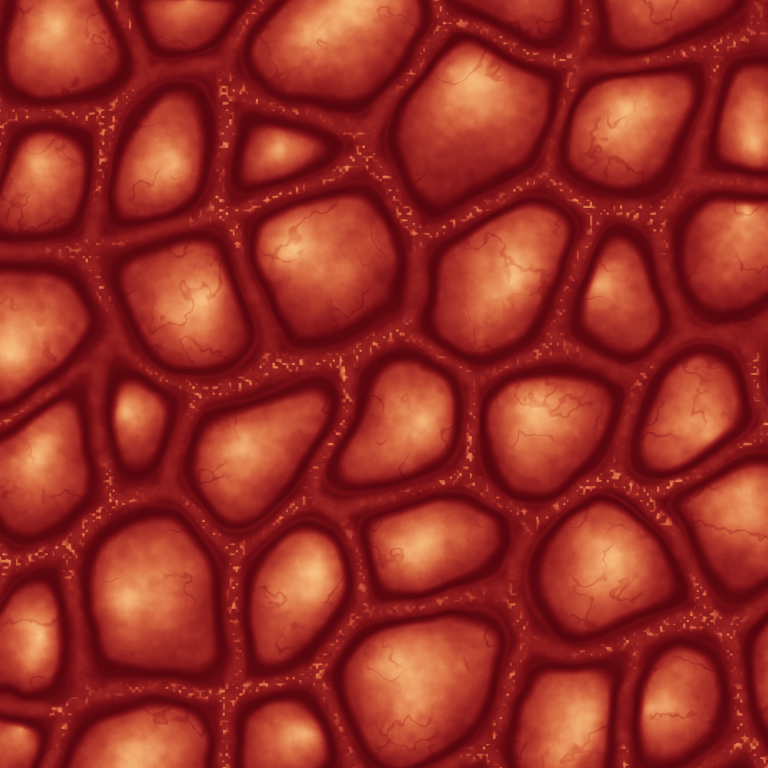
Reproduce this texture procedurally as a Shadertoy shader.

```glsl
const float CELLS = 5.8;            // cells across the canvas
const float JITTER = 0.64;          // scatter of the cell centres
const vec2 RADIUS = vec2(0.28, 0.62); // smallest and largest cell weight
const vec2 GRAIN_DIR = vec2(0.64, 0.77);
const float STRETCH = 0.17;         // elongation along GRAIN_DIR
const float ROUNDNESS = 11.0;       // lower is rounder
const float GAP = 0.095;            // wall centre to globe edge
const float WALL = 0.052;           // half width of the walls
const float SPECK_FREQ = 230.0;

// Tones from deepest shadow to highlight
const vec3 TONES[8] = vec3[8](
    vec3(0.29, 0.01, 0.04), vec3(0.38, 0.03, 0.06),
    vec3(0.50, 0.07, 0.09), vec3(0.61, 0.14, 0.13),
    vec3(0.73, 0.25, 0.18), vec3(0.84, 0.42, 0.26),
    vec3(0.92, 0.61, 0.39), vec3(0.98, 0.78, 0.53));

float hash(vec2 p) {
    return fract(sin(dot(p, vec2(127.1, 311.7))) * 43758.5453);
}

float noise(vec2 p) {
    vec2 i = floor(p), f = fract(p);
    f = f * f * (3.0 - 2.0 * f);
    return mix(mix(hash(i), hash(i + vec2(1, 0)), f.x),
               mix(hash(i + vec2(0, 1)), hash(i + vec2(1, 1)), f.x), f.y);
}

float fbm(vec2 p) {
    float sum = 0.0, amp = 0.5;
    for (int i = 0; i < 4; i++) {
        sum += amp * noise(p);
        p = mat2(1.6, 1.2, -1.2, 1.6) * p + 7.3;
        amp *= 0.5;
    }
    return sum / 0.9375;
}

vec3 toneColour(float tone) {
    tone = clamp(tone, 0.0, 6.999);
    int i = int(tone);
    return mix(TONES[i], TONES[i + 1], fract(tone));
}

// Cell centre in xy, squared radius in z
vec3 cellSeed(vec2 id) {
    vec2 offset = vec2(hash(id), hash(id + 37.7)) - 0.5;
    float radius = mix(RADIUS.x, RADIUS.y, hash(id + 91.3));
    offset.x += 0.4 * (mod(id.y, 2.0) - 0.5);
    return vec3(id + 0.5 + JITTER * offset, radius * radius);
}

float power(vec2 p, vec3 seed) {
    vec2 d = p - seed.xy;
    return dot(d, d) - seed.z;
}

// Offset from the cell centre in xy, wall distance in z, rounded one in w
vec4 cellField(vec2 p) {
    vec2 base = floor(p);
    vec3 own = vec3(0.0);
    float best = 1e3;
    for (int y = -2; y <= 2; y++)
    for (int x = -2; x <= 2; x++) {
        vec3 seed = cellSeed(base + vec2(x, y));
        float d = power(p, seed);
        if (d < best) { best = d; own = seed; }
    }
    float wall = 1e3, sum = 0.0;
    for (int y = -2; y <= 2; y++)
    for (int x = -2; x <= 2; x++) {
        vec3 seed = cellSeed(base + vec2(x, y));
        float span = length(seed.xy - own.xy);
        if (span < 0.001) continue;
        float d = 0.5 * (power(p, seed) - best) / span;
        wall = min(wall, d);
        sum += exp(-ROUNDNESS * d);
    }
    return vec4(p - own.xy, wall, -log(sum) / ROUNDNESS);
}

void mainImage(out vec4 fragColor, in vec2 fragCoord) {
    vec2 uv = fragCoord / iResolution.y;
    vec2 p = uv * CELLS + 3.0;
    p -= STRETCH * dot(p, GRAIN_DIR) * GRAIN_DIR;
    p += 0.22 * (vec2(noise(p * 1.7), noise(p * 1.7 + 19.0)) - 0.5);
    p += 0.03 * (vec2(noise(p * 6.0), noise(p * 6.0 + 31.0)) - 0.5);
    vec4 cell = cellField(p);
    float cloud = fbm(uv * 22.0);
    float fine = fbm(uv * 75.0 + 5.0);

    // Globes: bright above the centre, mottled, with faint veins
    float inside = cell.w - GAP;
    float depth = max(inside, 0.0);
    vec2 toLight = cell.xy - vec2(-0.01, 0.06);
    float r = sqrt(dot(toLight, toLight) + 0.0008);
    float falloff = pow(r / (depth + r), 1.35);
    float globe = 6.6 - 4.1 * falloff + 0.9 * cell.y;
    globe += 1.5 * (cloud - 0.5) + 0.9 * (fine - 0.5);
    float vein = abs(fbm(uv * 17.0 + 0.5 * cloud + 40.0) - 0.5);
    globe -= 0.7 * smoothstep(0.03, 0.0, vein) * smoothstep(0.4, 0.65, cloud);

    // Shadowed gaps with thin folds
    float gap = 0.75 + 1.1 * smoothstep(0.0, -0.16, inside) + 0.6 * (cloud - 0.5);
    float foldPos = cell.w + 0.06 * (noise(uv * 12.0) - 0.5);
    gap += 0.8 * smoothstep(0.025, 0.0, abs(foldPos - 0.04)) * noise(uv * 9.0 + 3.0);
    float tone = mix(gap, globe, smoothstep(-0.015, 0.055, inside));

    // Walls: soft raised bands dusted with bright specks
    float wallPos = mix(cell.z, cell.w, 0.35) + 0.03 * (cloud - 0.5);
    float wall = smoothstep(WALL + 0.03, WALL - 0.025, wallPos);
    float crest = smoothstep(WALL, 0.0, wallPos);
    float speck = smoothstep(0.55, 0.9, noise(uv * SPECK_FREQ));
    float dust = crest * smoothstep(0.25, 0.65, noise(uv * 14.0 + 11.0));
    float band = 2.0 + 0.6 * crest + 1.2 * (fine - 0.5) + 2.6 * speck * dust;
    tone = mix(tone, band, wall);

    fragColor = vec4(toneColour(tone), 1.0);
}
```
